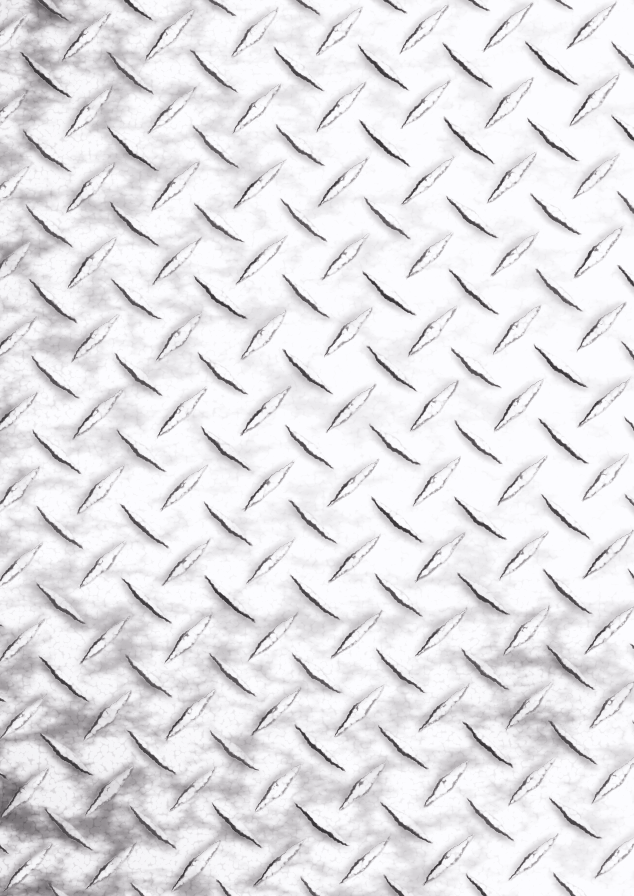
A Shadertoy shader for this texture:

```glsl
// Worn steel tread plate: raised blades on a slightly skewed lattice, leaning
// alternately left and right. Each blade is a pointed lens with a dark edge,
// a grey far edge and a soft shadow; cellular noise stains the bright metal.

const vec3 INK = vec3(0.19, 0.18, 0.19);
const vec3 STEEL = vec3(0.99, 0.99, 1.0);
const vec2 STEP_X = vec2(0.0941, 0.0021);   // lattice steps, in canvas heights
const vec2 STEP_Y = vec2(0.0026, -0.0842);
const vec2 FIRST_BLADE = vec2(0.0505, 0.916);

vec2 hash2(vec2 p) {
    vec3 q = fract(p.xyx * vec3(0.1031, 0.1030, 0.0973));
    q += dot(q, q.yzx + 33.33);
    return fract((q.xx + q.yz) * q.zy);
}

// Distance to the nearest scattered feature point, about 0 to 1
float cellular(vec2 p) {
    vec2 cell = floor(p), f = p - cell;
    float nearest = 2.0;
    for (int j = -1; j <= 1; j++)
        for (int i = -1; i <= 1; i++) {
            vec2 o = vec2(i, j);
            vec2 d = o + hash2(cell + o + 57.0) - f;
            nearest = min(nearest, dot(d, d));
        }
    return sqrt(nearest);
}

float layeredCells(vec2 p) {
    float sum = 0.0, amp = 0.5;
    for (int i = 0; i < 4; i++) {
        sum += amp * cellular(p);
        p = mat2(1.6, 1.2, -1.2, 1.6) * p + 7.3;
        amp *= 0.55;
    }
    return sum;
}

float stroke(float v, float center, float halfWidth, float soft) {
    return 1.0 - smoothstep(-soft, soft, abs(v - center) - halfWidth);
}

// How dirty the plate is: strongest at the left, the lower part and one corner
float grime(vec2 p) {
    float left = exp(-p.x * 7.0) * (0.6 + 0.25 * sin(p.y * 11.0 + 1.0));
    float corner = exp(-6.0 * length(vec2(p.x, 1.0 - p.y)));
    float low = smoothstep(0.52, 0.1, p.y) * smoothstep(0.75, 0.1, p.x);
    float patchy = exp(-90.0 * dot(p - vec2(0.6, 0.22), p - vec2(0.6, 0.22)));
    return 0.45 * left + 0.65 * corner + 0.4 * low + 0.4 * patchy;
}

// x: ink, y: clean face. lean is -1 for falling blades and +1 for rising ones
vec2 blade(vec2 p, vec2 id, float lean, float grain, float dirt, float soft) {
    vec2 rnd = hash2(id + 20.0 + 40.0 * lean);
    float rising = step(0.0, lean);
    float angle = mix(-0.72, 0.78, rising) + 0.08 * (rnd.x - 0.5);
    vec2 along = vec2(cos(angle), sin(angle));
    float halfLength = mix(0.0375, 0.0395, rising) * (0.95 + 0.1 * rnd.y);
    float t = dot(p, along) / halfLength;
    float v = -lean * dot(p, vec2(-along.y, along.x));   // dark edge at v < 0

    float a = min(abs(t), 1.0);
    float lens = (1.0 - a) * (1.0 + 0.5 * a);
    float w = lens * mix(0.0062, 0.0072, rising) * (0.85 + 0.3 * rnd.x);
    float tips = smoothstep(1.04, 0.88, abs(t));
    float wobble = 0.0006 * sin(t * 8.0 + rnd.x * 6.28) + 0.0016 * (grain - 0.5);

    // Dark near edge: even on falling blades, fading upward on rising ones
    float fade = mix(1.0, mix(1.0, 0.42, smoothstep(-0.25, 0.35, t)), rising);
    float thick = (0.0007 + 0.0015 * lens) * mix(1.0, 0.72 * fade, rising);
    float nearEdge = stroke(v, thick - w + wobble, thick, soft);
    nearEdge *= fade * (0.76 + 0.2 * rnd.y);

    // Thin far edge, broken by wear
    float worn = smoothstep(0.25, 0.65, grain + 0.25 * sin(t * 5.0 + rnd.y * 6.28));
    float farEdge = stroke(v, w - 0.0006 - wobble, 0.0005 + 0.0005 * rising, soft * 1.3);
    farEdge *= mix(0.12, 0.5, rising) * (0.35 + 0.65 * worn);

    // Chipped crown in the middle of rising blades
    float crown = rising * stroke(length(vec2(t * 0.02, v + w * 0.5)), 0.0, 0.0022, 0.0016);
    crown *= 0.55 * smoothstep(0.3, 0.7, grain);

    // Soft shade hugging the outer side of the near edge
    float reach = (v + w + 0.001) / (v < -w ? 0.0055 : 0.0035);
    float shade = exp(-reach * reach) * smoothstep(1.25, 0.4, abs(t));
    shade *= (0.2 + 0.35 * dirt) * mix(1.0, 0.7, rising);

    float ink = max(max(nearEdge, farEdge), max(crown, shade) ) ;
    ink = max(ink * max(tips, 0.0), shade);
    float face = tips * (1.0 - smoothstep(-soft, soft, abs(v) - w));
    return vec2(ink, face);
}

void mainImage(out vec4 fragColor, in vec2 fragCoord) {
    vec2 p = fragCoord / iResolution.y;
    float soft = 0.0005 + 0.6 / iResolution.y;
    float dirt = grime(p);
    float grain = cellular(p * 230.0);

    // Bright plate with smeared clouds and fine speckle
    float clouds = layeredCells(p * vec2(15.0, 26.0));
    float stain = smoothstep(0.32, 0.75, clouds);
    float speckle = smoothstep(0.45, 0.95, grain);
    float tone = 1.03 - dirt * (0.12 + 0.7 * stain + 0.14 * speckle);
    tone -= 0.07 * stain + 0.03 * speckle;

    // Two interleaved lattices of blades, half a step apart
    mat2 lattice = mat2(STEP_X, STEP_Y);
    vec2 q = inverse(lattice) * (p - FIRST_BLADE);
    for (int k = 0; k < 2; k++) {
        vec2 s = q + 0.5 * float(k);
        vec2 id = floor(s + 0.5);
        vec2 local = lattice * (s - id) + 0.0015 * (hash2(id + 9.0) - 0.5);
        vec2 b = blade(local, id, float(2 * k - 1), grain, dirt, soft);
        tone = mix(tone, 0.99 - 0.08 * speckle, 0.65 * b.y);
        tone *= 1.0 - b.x;
    }

    tone = clamp(tone, 0.0, 1.0);
    vec3 color = mix(INK, STEEL, tone);
    color -= vec3(0.0, 0.05, 0.03) * tone * (1.0 - tone);   // faint warm mid greys
    fragColor = vec4(color, 1.0);
}
```
